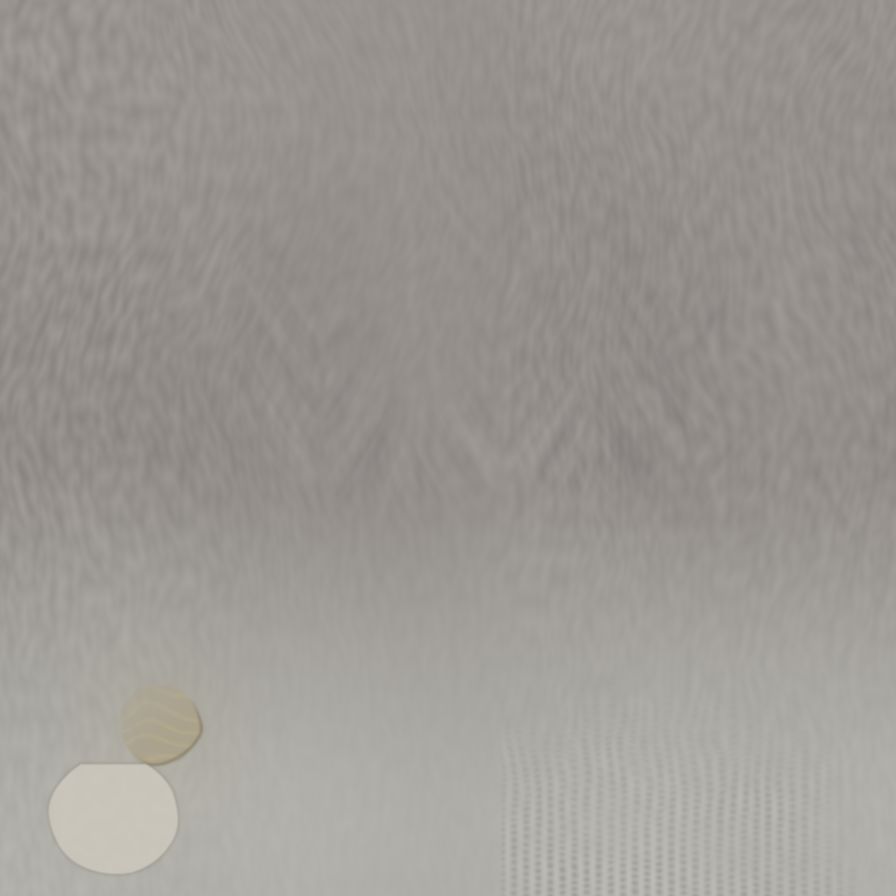
A Shadertoy shader for this texture:

```glsl
#define GRAIN_SCALE vec2(115.0, 44.0)
#define GRAIN_CONTRAST 0.045
#define PLUME_PERIOD 0.21
#define PLUME_PEAK 0.455
#define PLUME_CONTRAST 0.042
#define KNIT_PITCH vec2(0.0135, 0.0082)
#define KNIT_CONTRAST 0.085
#define SEAM_X 0.56
#define CREAM_CENTER vec2(0.127, 0.090)
#define TAN_CENTER vec2(0.178, 0.192)

const float TAU = 6.2831853;

vec2 hashGradient(vec2 cell) {
    float h = fract(sin(dot(cell, vec2(127.1, 311.7))) * 43758.55);
    return vec2(cos(TAU * h), sin(TAU * h));
}

float gradientNoise(vec2 p) {
    vec2 i = floor(p), f = fract(p);
    vec2 u = f * f * f * (f * (f * 6.0 - 15.0) + 10.0);
    float a = dot(hashGradient(i), f);
    float b = dot(hashGradient(i + vec2(1, 0)), f - vec2(1, 0));
    float c = dot(hashGradient(i + vec2(0, 1)), f - vec2(0, 1));
    float d = dot(hashGradient(i + vec2(1, 1)), f - vec2(1, 1));
    return mix(mix(a, b, u.x), mix(c, d, u.x), u.y);
}

// Soft vertical ramp from warm grey down to pale grey
vec3 wallColor(vec2 uv) {
    float y = uv.y + 0.04 * gradientNoise(uv * vec2(3.0, 2.0) + 7.0);
    vec3 pale = vec3(0.69, 0.685, 0.66);
    vec3 middle = vec3(0.645, 0.635, 0.615);
    vec3 dusk = vec3(0.573, 0.553, 0.54);
    vec3 color = mix(pale, middle, smoothstep(0.06, 0.32, y));
    color = mix(color, dusk, smoothstep(0.24, 0.50, y));
    color += 0.022 * smoothstep(0.55, 1.0, y);
    return color + 0.018 * gradientNoise(uv * vec2(5.0, 3.0));
}

// Short, mostly upright fibres, coarser on the left
float grain(vec2 uv) {
    vec2 p = uv + 0.012 * vec2(gradientNoise(uv * 9.0), gradientNoise(uv * 7.0 + 31.0));
    p.x += 0.12 * p.y * gradientNoise(uv * 3.0 + 13.0);
    float fibres = gradientNoise(p * GRAIN_SCALE);
    fibres += 0.5 * gradientNoise(p * GRAIN_SCALE * vec2(0.6, 0.35) + 50.0);
    float strength = mix(1.3, 0.55, smoothstep(0.05, 0.40, uv.x));
    strength += 0.35 * smoothstep(0.54, 0.60, uv.x);
    return fibres * strength * mix(0.45, 1.0, smoothstep(0.20, 0.50, uv.y));
}

// Curved strands that fall away from evenly spaced spines
float plumes(vec2 uv) {
    float x = uv.x + 0.025 * gradientNoise(uv * vec2(2.0, 4.0) + 3.0);
    float phase = (x - PLUME_PEAK) / PLUME_PERIOD + 0.5;
    float fromSpine = abs(fract(phase) - 0.5) * PLUME_PERIOD;
    float along = fromSpine + 0.48 * uv.y - 2.0 * fromSpine * fromSpine;
    float side = floor(phase * 2.0) * 17.0;
    float strands = gradientNoise(vec2(along * 58.0 + side, uv.y * 5.0));
    strands += 0.5 * gradientNoise(vec2(along * 125.0 - side, uv.y * 9.0));
    float spine = exp(-fromSpine * fromSpine / 0.00006);
    float band = smoothstep(0.36, 0.50, uv.y) * (1.0 - 0.75 * smoothstep(0.60, 0.85, uv.y));
    float area = smoothstep(0.16, 0.32, uv.x) * smoothstep(-0.35, 0.25, gradientNoise(uv * 5.0 + 21.0));
    float seamFade = smoothstep(0.0, 0.010, fromSpine) * smoothstep(0.5, 0.46, fromSpine / PLUME_PERIOD);
    return band * (area * strands * seamFade + 0.22 * spine * smoothstep(0.2, 0.4, uv.x));
}

// Beaded columns in the lower right, wavier with height
float knit(vec2 uv) {
    float wave = smoothstep(0.04, 0.25, uv.y);
    vec2 bend = vec2(gradientNoise(uv * 14.0), gradientNoise(uv * 18.0 + 40.0));
    vec2 p = (uv + 0.022 * wave * bend) / KNIT_PITCH;
    float column = cos(TAU * p.x);
    float bead = cos(TAU * (p.y + 0.5 * floor(p.x) + 0.6 * gradientNoise(p * 0.3)));
    float pattern = 0.6 * column + 0.4 * bead * (0.5 - 0.5 * column);
    float area = smoothstep(SEAM_X - 0.003, SEAM_X + 0.004, uv.x) * smoothstep(0.99, 0.85, uv.x);
    float uneven = 0.75 + 0.7 * gradientNoise(uv * 11.0 + 5.0);
    return pattern * area * uneven * pow(smoothstep(0.36, -0.04, uv.y), 1.8);
}

// Stained disc with thin arcs and a darker lower rim
vec3 addTanDisc(vec3 color, vec2 uv) {
    vec2 p = uv - TAN_CENTER;
    float wobble = 0.006 * gradientNoise(uv * 30.0);
    float edge = length(p) - 0.044 - wobble;
    float cover = smoothstep(0.002, -0.002, edge) * mix(0.45, 0.9, smoothstep(-0.05, 0.03, p.x - p.y));
    float arcs = 0.5 + 0.5 * cos(TAU * (p.y * 55.0 + 9.0 * p.x * p.x * 30.0 + gradientNoise(uv * 22.0)));
    vec3 tan = vec3(0.665, 0.635, 0.56) + vec3(0.035, 0.025, 0.0) * pow(arcs, 4.0);
    color = mix(color, tan, cover);
    float rim = exp(-edge * edge / 0.000006) * smoothstep(0.0, 0.05, p.x - p.y);
    float halo = exp(-dot(p, p) / 0.006);
    return color - vec3(0.10, 0.11, 0.13) * rim - vec3(0.0, 0.006, 0.022) * halo;
}

// Pale round patch cut flat along its top
vec3 addCreamDisc(vec3 color, vec2 uv) {
    vec2 p = uv - CREAM_CENTER;
    float round = length(p * vec2(1.0, 1.10)) - 0.072 - 0.003 * gradientNoise(uv * 25.0);
    float edge = max(round, p.y - 0.057);
    color -= vec3(0.05, 0.055, 0.065) * exp(-edge * edge / 0.000008);
    vec3 cream = vec3(0.785, 0.77, 0.73) + 0.008 * gradientNoise(uv * 60.0);
    return mix(color, cream, smoothstep(0.002, -0.002, edge));
}

void mainImage(out vec4 fragColor, in vec2 fragCoord) {
    vec2 uv = fragCoord / iResolution.xy;
    vec3 color = wallColor(uv);
    color += GRAIN_CONTRAST * grain(uv);
    color += PLUME_CONTRAST * plumes(uv) * vec3(1.0, 1.0, 0.95);
    color += KNIT_CONTRAST * knit(uv) * vec3(1.0, 1.0, 0.94);
    color = addTanDisc(color, uv);
    color = addCreamDisc(color, uv);
    fragColor = vec4(clamp(color, 0.0, 1.0), 1.0);
}
```
